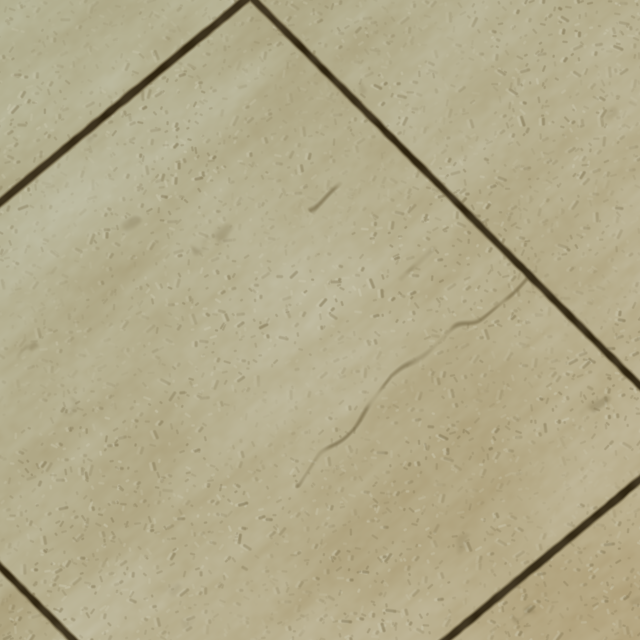
Write a WebGL 1 fragment shader that draws this texture.

```glsl
precision highp float;
// Large beige travertine tiles in a skewed grid, with dark joints, veins and pits.
uniform vec2 u_resolution;

const vec3 STONE = vec3(0.712, 0.682, 0.553);
const vec3 PALE = vec3(0.765, 0.750, 0.655);
const vec3 OCHRE = vec3(0.655, 0.605, 0.455);
const vec3 PIT = vec3(0.470, 0.420, 0.285);
const vec3 JOINT = vec3(0.170, 0.130, 0.050);
const vec2 GRAIN = vec2(0.77, 0.638); // direction of the veins

float hash(vec2 p) {
  p = fract(p * vec2(0.1031, 0.1137));
  p += dot(p, p.yx + 33.33);
  return fract((p.x + p.y) * p.x * 17.31 + p.y * 43.7);
}

float noise(vec2 p) {
  vec2 i = floor(p), f = fract(p);
  f = f * f * (3.0 - 2.0 * f);
  float low = mix(hash(i), hash(i + vec2(1.0, 0.0)), f.x);
  float high = mix(hash(i + vec2(0.0, 1.0)), hash(i + vec2(1.0, 1.0)), f.x);
  return mix(low, high, f.y);
}

float fbm(vec2 p) {
  float sum = 0.0, amp = 0.53;
  for (int i = 0; i < 4; i++) {
    sum += amp * noise(p);
    p = p * 2.03 + 17.7;
    amp *= 0.5;
  }
  return sum;
}

float segment(vec2 p, vec2 a, vec2 b) {
  vec2 ab = b - a;
  return length(p - a - ab * clamp(dot(p - a, ab) / dot(ab, ab), 0.0, 1.0));
}

// Short random strokes, one per cell at most; spread sets how far they turn.
float flecks(vec2 p, float cells, float amount, float spread, float blur) {
  vec2 g = p * cells, id = floor(g);
  float ink = 0.0;
  for (int y = -1; y <= 1; y++) {
    for (int x = -1; x <= 1; x++) {
      vec2 cell = id + vec2(float(x), float(y));
      float pick = hash(cell + 7.3);
      vec2 centre = cell + vec2(hash(cell + 19.1), hash(cell + 43.7));
      float angle = (hash(cell + 71.9) - 0.5) * spread;
      float size = hash(cell + 97.3);
      vec2 arm = vec2(cos(angle), sin(angle)) * mix(0.04, 0.28, size * size);
      float d = segment(g, centre - arm, centre + arm);
      float stroke = 1.0 - smoothstep(0.02, 0.11 + blur * cells, d);
      ink = max(ink, stroke * step(pick, amount) * mix(0.35, 1.0, hash(cell + 5.9)));
    }
  }
  return ink;
}

// Thin crack that wanders and fades in and out along its length.
float crack(vec2 p, vec2 a, vec2 b, float width) {
  vec2 wobble = vec2(noise(p * 24.0), noise(p * 24.0 + 31.0)) - 0.5;
  float d = segment(p + wobble * 0.018, a, b);
  float gaps = smoothstep(0.22, 0.65, noise(p * 32.0 + 9.0));
  return (1.0 - smoothstep(0.0, width, d)) * mix(0.2, 1.0, gaps);
}

vec3 stone(vec2 p, vec2 tile, float blur) {
  vec2 q = vec2(dot(p, GRAIN), dot(p, vec2(-GRAIN.y, GRAIN.x))) + tile * 3.7 + 20.0;

  // Cloudy bands drawn out along the grain
  float cloud = fbm(q * vec2(3.0, 6.5));
  float streak = fbm(q * vec2(6.0, 28.0) + 5.0);
  float mottle = noise(q * vec2(70.0, 110.0));
  float tone = (cloud - 0.5) * 1.1 + (streak - 0.5) * 0.75 + (mottle - 0.5) * 0.22;
  vec3 col = mix(STONE, PALE, clamp(tone * 1.3, 0.0, 1.0));
  col = mix(col, OCHRE, clamp(-tone * 1.3, 0.0, 1.0));

  // Cool light at the upper left, warm at the lower right
  float warm = p.x - p.y;
  col += vec3(0.012, -0.008, -0.018) * warm + (hash(tile + 50.0) - 0.5) * 0.012;

  // Pits with a bright rim beside them, gathered in patches
  float patches = smoothstep(0.30, 0.68, fbm(q * vec2(7.0, 11.0) + 60.0));
  float pits = max(flecks(q, 42.0, 0.55, 2.6, blur), 0.7 * flecks(q + 9.3, 68.0, 0.45, 3.1, blur));
  float rims = flecks(q + vec2(0.004, -0.003), 42.0, 0.50, 2.6, blur);
  rims = max(rims, flecks(q + 4.1, 60.0, 0.30, 3.1, blur));
  col = mix(col, PALE + 0.03, rims * mix(0.20, 0.55, patches));
  col = mix(col, PIT, pits * mix(0.16, 0.52, patches));

  // Sparse longer fissures that follow the grain
  float fissures = flecks(q + (noise(q * 45.0) - 0.5) * 0.012, 9.0, 0.22, 0.5, 0.0);
  return mix(col, PIT, fissures * 0.38 * smoothstep(0.25, 0.7, noise(q * 60.0)));
}

void main() {
  vec2 p = gl_FragCoord.xy / u_resolution;
  float blur = 1.0 / min(u_resolution.x, u_resolution.y);

  // Skewed tile coordinates: whole numbers lie on the joints
  vec2 period = vec2(1.2826, 1.2591);
  vec2 grid = vec2(p.x + p.y - 1.397, 0.826 * p.x - p.y + 0.6836) / period;
  vec2 tile = floor(grid);
  vec3 col = stone(p, tile, blur);

  // One long vein and two short cracks
  float veins = crack(p, vec2(0.469, 0.245), vec2(0.612, 0.408), 0.006);
  veins = max(veins, crack(p, vec2(0.612, 0.408), vec2(0.825, 0.562), 0.006));
  veins = max(veins, crack(p, vec2(0.482, 0.674), vec2(0.525, 0.716), 0.006));
  veins = max(veins, crack(p, vec2(0.622, 0.570), vec2(0.678, 0.618), 0.007));
  col = mix(col, PIT, veins * 0.65);

  // Joints, with uneven edges and a soft brown border
  vec2 away = abs(fract(grid + 0.5) - 0.5) * period / vec2(1.414, 1.297);
  float d = min(away.x, away.y - 0.0006) + (noise(p * 70.0) - 0.5) * 0.0014;
  float soft = max(0.0022, blur);
  col = mix(col, PIT, 0.75 * (1.0 - smoothstep(0.0045, 0.0075 + blur, d)));
  vec3 jointColor = JOINT + 0.09 * noise(p * 55.0 + 3.0);
  col = mix(col, jointColor, 1.0 - smoothstep(0.0045 - soft, 0.0045 + soft, d));
  gl_FragColor = vec4(col, 1.0);
}
```
